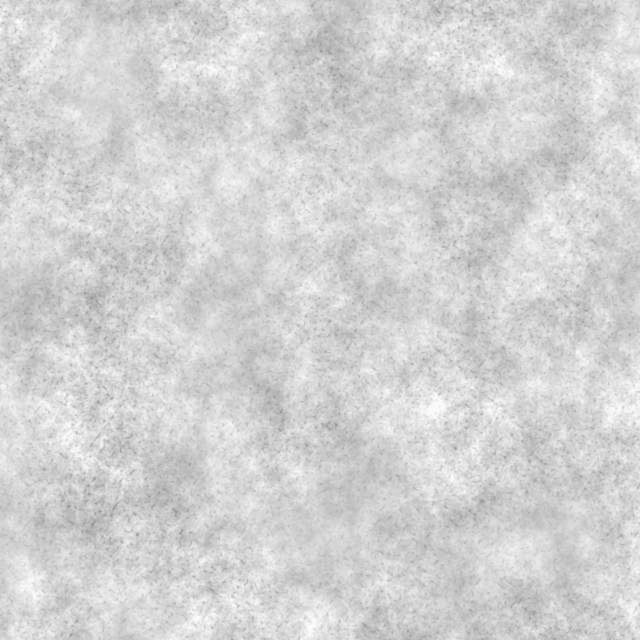
A Shadertoy shader for this texture:

```glsl
vec2 gradientAt(vec2 cell) {
    uvec2 q = uvec2(ivec2(cell) + 32768);
    uint h = q.x * 1597334677u ^ q.y * 3812015801u;
    h = (h ^ (h >> 15)) * 2246822519u;
    h ^= h >> 13;
    float angle = 6.28318 * float(h & 65535u) / 65536.0;
    return vec2(cos(angle), sin(angle));
}

float gradientNoise(vec2 p) {
    vec2 cell = floor(p), f = p - cell;
    vec2 w = f * f * f * (f * (f * 6.0 - 15.0) + 10.0);
    vec2 e = vec2(1.0, 0.0);
    float bottom = mix(dot(gradientAt(cell), f),
                       dot(gradientAt(cell + e.xy), f - e.xy), w.x);
    float top = mix(dot(gradientAt(cell + e.yx), f - e.yx),
                    dot(gradientAt(cell + e.xx), f - e.xx), w.x);
    return mix(bottom, top, w.y);
}

void mainImage(out vec4 fragColor, in vec2 fragCoord) {
    vec2 uv = fragCoord / iResolution.y;

    // Smoky patches where the fine grain fades
    float grain = 1.0 + 0.9 * gradientNoise(uv * 5.0 + 31.7);

    // Cloudy blotches down to fine grain, each octave turned
    mat2 turn = mat2(0.8, 0.6, -0.6, 0.8);
    vec2 p = uv * 6.0 + 3.3;
    float clouds = 0.0, amplitude = 0.11;
    for (int i = 0; i < 6; i++) {
        float strength = mix(1.0, grain, smoothstep(1.0, 4.0, float(i)));
        clouds += amplitude * strength * gradientNoise(p);
        p = turn * p * 2.03 + 17.4;
        amplitude *= 0.9;
    }

    // Small dark specks
    float specks = smoothstep(0.1, 0.6, gradientNoise(turn * uv * 170.0 + 9.2));

    float grey = 0.834 + clouds - 0.1 * grain * specks;
    fragColor = vec4(vec3(clamp(grey, 0.0, 0.98)), 1.0);
}
```
